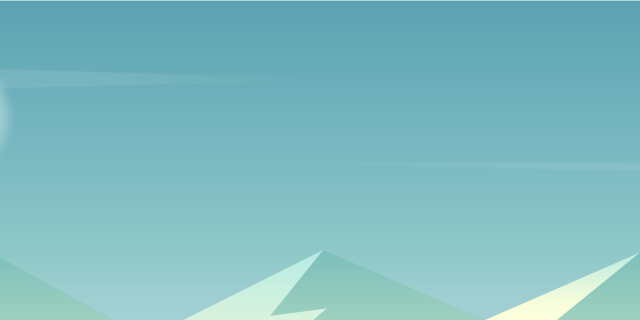
Reproduce this background procedurally as a WebGL 2 fragment shader.

```glsl
#version 300 es
precision highp float;

uniform vec2 u_resolution;
out vec4 fragColor;

// Canvas spans 2 x 1 units, origin at the lower left
const vec2 CANVAS = vec2(2.0, 1.0);

const vec3 SKY_TOP = vec3(0.355, 0.635, 0.695);
const vec3 SKY_MID = vec3(0.480, 0.725, 0.760);
const vec3 SKY_LOW = vec3(0.550, 0.780, 0.778);
const vec3 SKY_BASE = vec3(0.640, 0.815, 0.830);
const vec3 HAZE = vec3(0.74, 0.87, 0.88);
const vec3 SHADE_HIGH = vec3(0.485, 0.750, 0.735);
const vec3 SHADE_LOW = vec3(0.620, 0.815, 0.750);
const vec3 ICE_HIGH = vec3(0.710, 0.915, 0.890);
const vec3 ICE_LOW = vec3(0.850, 0.955, 0.865);
const vec3 CREAM_HIGH = vec3(0.760, 0.930, 0.880);
const vec3 CREAM_LOW = vec3(0.980, 0.995, 0.855);

const vec2 SUN_CENTER = vec2(-0.156, 0.635);
const float SUN_RADIUS = 0.203;
const float SUN_STRENGTH = 0.55;
const float STREAK_STRENGTH = 0.15;
const float TOP_RIM = 0.0026;

const vec2 LEFT_TOP = vec2(0.0, 0.195);
const vec2 LEFT_FOOT = vec2(0.359, 0.0);

const vec2 MID_PEAK = vec2(1.010, 0.219);
const vec2 MID_FOOT_L = vec2(0.573, 0.0);
const vec2 MID_FOOT_R = vec2(1.516, 0.0);
const vec2 MID_NOTCH = vec2(0.844, 0.013);
const vec2 MID_TIP = vec2(1.021, 0.036);
const vec2 MID_RIDGE = vec2(0.979, 0.0);

const vec2 RIGHT_PEAK = vec2(2.0, 0.211);
const vec2 RIGHT_FOOT = vec2(1.516, 0.0);
const vec2 RIGHT_RIDGE = vec2(1.740, 0.0);

// Signed distance to line a-b, positive on the right of travel
float side(vec2 p, vec2 a, vec2 b) {
    vec2 d = normalize(b - a);
    return dot(p - a, vec2(d.y, -d.x));
}

// Antialiased coverage of a signed distance, positive inside
float cover(float d) {
    float pixel = 1.0 / u_resolution.y;
    return smoothstep(-0.6 * pixel, 0.6 * pixel, d);
}

// Wedge of haze widening from its tip to the span lo..hi at endX
float streak(vec2 p, vec2 tip, float endX, float lo, float hi) {
    float t = (p.x - tip.x) / (endX - tip.x);
    float bottom = mix(tip.y, lo, t);
    float top = mix(tip.y, hi, t);
    float inside = smoothstep(-0.003, 0.003, min(p.y - bottom, top - p.y));
    return inside * smoothstep(0.0, 0.8, t);
}

vec3 skyColor(float y) {
    vec3 c = mix(SKY_BASE, SKY_LOW, smoothstep(0.0, 0.27, y));
    c = mix(c, SKY_MID, clamp((y - 0.24) / 0.28, 0.0, 1.0));
    return mix(c, SKY_TOP, clamp((y - 0.52) / 0.48, 0.0, 1.0));
}

void main() {
    vec2 p = gl_FragCoord.xy / u_resolution * CANVAS;
    vec3 color = skyColor(p.y);

    // Soft sun disc cut by the left edge
    float sunDepth = SUN_RADIUS - length(p - SUN_CENTER);
    color = mix(color, HAZE, SUN_STRENGTH * smoothstep(-0.008, 0.050, sunDepth));

    // Thin cloud streaks
    float haze = streak(p, vec2(1.12, 0.750), 0.0, 0.724, 0.784)
               + streak(p, vec2(0.78, 0.492), 2.0, 0.466, 0.490);
    color = mix(color, HAZE, STREAK_STRENGTH * haze);

    // Shaded mountain bodies
    float height = clamp(p.y / 0.22, 0.0, 1.0);
    float leftBody = side(p, LEFT_TOP, LEFT_FOOT);
    float midBody = min(side(p, MID_FOOT_L, MID_PEAK), side(p, MID_PEAK, MID_FOOT_R));
    float rightBody = side(p, RIGHT_FOOT, RIGHT_PEAK);
    float bodies = max(leftBody, max(midBody, rightBody));
    color = mix(color, mix(SHADE_LOW, SHADE_HIGH, height), cover(bodies));

    // Lit face of the middle peak, with its jagged lower spur
    float spur = min(side(p, MID_NOTCH, MID_TIP), side(p, MID_TIP, MID_RIDGE));
    float midLit = min(midBody, max(side(p, MID_PEAK, MID_NOTCH), spur));
    color = mix(color, mix(ICE_LOW, ICE_HIGH, height), cover(midLit));

    // Lit face of the right peak
    float rightLit = min(rightBody, side(p, RIGHT_PEAK, RIGHT_RIDGE));
    vec3 cream = mix(CREAM_LOW, CREAM_HIGH, smoothstep(0.1, 1.0, height));
    color = mix(color, cream, cover(rightLit));

    // Pale rim along the top edge
    color = mix(color, HAZE, cover(p.y - CANVAS.y + TOP_RIM));

    fragColor = vec4(color, 1.0);
}
```
